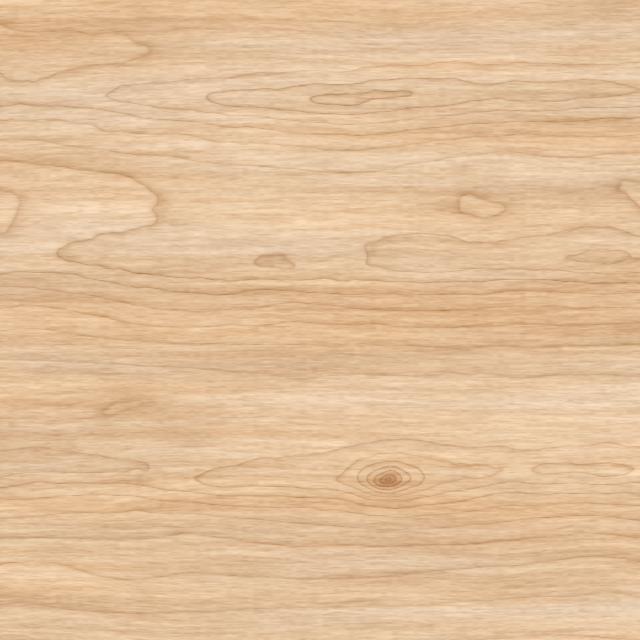
Write a WebGL 2 fragment shader that draws this texture.

```glsl
#version 300 es
precision highp float;
// Pale flat-sawn timber: horizontal grain, pointed growth rings and one knot.

uniform vec2 u_resolution;
out vec4 fragColor;

const vec3 TAN = vec3(0.830, 0.668, 0.508);
const vec3 HONEY = vec3(0.888, 0.750, 0.602);
const vec3 PALE = vec3(0.926, 0.816, 0.692);
const vec3 ASH_SHIFT = vec3(-0.012, 0.001, 0.016);
const vec3 RING_TINT = vec3(0.82, 0.735, 0.64);
const vec2 KNOT = vec2(0.605, 0.25);

float hash(vec2 p) {
    vec3 q = fract(p.xyx * 0.1031);
    q += dot(q, q.yzx + 33.33);
    return fract((q.x + q.y) * q.z);
}

float noise(vec2 p) {
    vec2 cell = floor(p), f = fract(p);
    f = f * f * (3.0 - 2.0 * f);
    float low = mix(hash(cell), hash(cell + vec2(1, 0)), f.x);
    float high = mix(hash(cell + vec2(0, 1)), hash(cell + vec2(1, 1)), f.x);
    return mix(low, high, f.y);
}

// Layered noise, centred on zero
float fbm(vec2 p, int octaves) {
    float sum = 0.0, amp = 0.5;
    for (int i = 0; i < octaves; i++) {
        sum += amp * (noise(p) - 0.5);
        p = p * 2.03 + vec2(17.3, 9.1);
        amp *= 0.5;
    }
    return sum;
}

// Ridge with a narrow rounded crest, so that contours close in points
float ridge(float d, float width) {
    return exp(-(sqrt(d * d + 0.00016) - 0.0126) / width);
}

float knotDistance(vec2 p) {
    vec2 q = (p - KNOT) * vec2(1.0, 1.5);
    q += 0.018 * vec2(fbm(p * 30.0, 2), fbm(p * 30.0 + 50.0, 2));
    return length(q);
}

// Long swells along the plank where the rings open into points
float archMask(float y) {
    return ridge(y - 0.85, 0.060) + ridge(y - 0.59, 0.075) + ridge(y - 0.26, 0.055);
}

// Growth height, whose whole-number contours are the ring edges
float growth(vec2 p) {
    float y = p.y + 0.06 * fbm(p * vec2(2.2, 3.0) + 4.0, 2);
    float arch = archMask(y);
    float swell = 3.4 + 8.0 * fbm(p * vec2(2.6, 1.5) + 21.0, 2);
    float level = 15.0 * y + arch * swell;
    level += mix(1.0, 2.6, min(arch, 1.0)) * fbm(p * vec2(4.0, 10.0) + 7.0, 3);
    level += 0.7 * arch * fbm(p * vec2(20.0, 24.0), 3);
    return level + 6.5 * exp(-knotDistance(p) / 0.042);
}

// Dark ring edge: crisp on one side, fading into the ring on the other
float ringEdge(float level, float blur) {
    float s = fract(level);
    float crisp = exp(-(1.0 - s) / (0.015 + blur));
    float core = exp(-s / (0.04 + blur));
    float fade = 0.36 * exp(-s * 4.0) * (1.0 - s);
    return max(crisp, 0.64 * core + fade);
}

// Random tone per ring, blended across each ring
float ringTone(float level) {
    float i = floor(level);
    return mix(hash(vec2(i, 3.0)), hash(vec2(i + 1.0, 3.0)), fract(level)) - 0.5;
}

// Fine fibres and short pores running along the grain
float fibres(vec2 p) {
    float strands = noise(p * vec2(10.0, 210.0)) - 0.5;
    float threads = noise(p * vec2(36.0, 400.0) + 60.0) - 0.5;
    float flecks = noise(p * vec2(120.0, 480.0) + 90.0) - 0.5;
    float pores = smoothstep(0.66, 0.95, noise(p * vec2(55.0, 420.0) + 130.0));
    return 0.056 * strands + 0.064 * threads + 0.052 * flecks - 0.034 * pores;
}

vec3 woodTone(float t) {
    return t < 0.5 ? mix(TAN, HONEY, 2.0 * t) : mix(HONEY, PALE, 2.0 * t - 1.0);
}

void main() {
    vec2 p = gl_FragCoord.xy / u_resolution;
    float level = growth(p);
    float arch = min(archMask(p.y), 1.0);
    vec2 grain = vec2(p.x, p.y + 0.025 * fbm(p * vec2(3.0, 4.0), 2));

    // Broad streaks and ring tones
    float bands = fbm(grain * vec2(1.1, 20.0) + 31.0, 3);
    float streaks = fbm(grain * vec2(3.0, 80.0) + 80.0, 2);
    float tone = 0.56 + 0.95 * bands + 0.9 * streaks + 0.24 * ringTone(level);
    vec3 colour = woodTone(clamp(tone, 0.0, 1.0));
    float ashen = fbm(grain * vec2(1.6, 18.0) + 140.0, 3);
    colour += ASH_SHIFT * clamp(4.5 * ashen, -0.8, 1.0);

    // Ring edges, uneven in weight and softer in straight grain
    float blur = 0.35 * fwidth(level);
    float ring = floor(level + 0.5);
    float along = noise(vec2(p.x * 3.0, ring * 7.0));
    float weight = mix(0.45, 1.0, 0.5 * along + 0.5 * hash(vec2(ring, 11.0)));
    float edge = ringEdge(level, blur) * weight * mix(0.66, 1.0, arch);
    colour *= mix(vec3(1.0), RING_TINT, edge);

    // Knot heart and fibres
    float heart = exp(-pow(knotDistance(p) / 0.022, 2.0));
    colour *= mix(vec3(1.0), vec3(0.84, 0.74, 0.64), heart);
    colour += fibres(grain) * vec3(0.85, 1.0, 1.1) + 0.010;

    fragColor = vec4(colour, 1.0);
}
```
